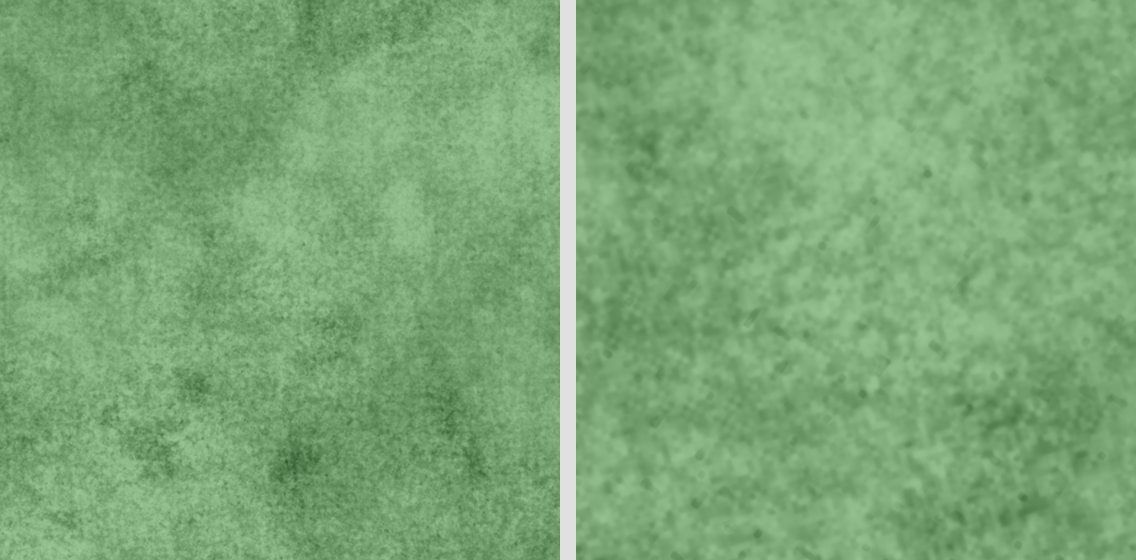
Left, the full canvas; right, a detail of the centre.
This texture is drawn by a Shadertoy shader. Its source:

```glsl
// Weathered green plaster: cloudy tone variation, clustered dark stains,
// fine grain, tiny pits and a faint woven streaking.
// All layers are value noise summed into one tone that shifts a base green.

const vec3 BASE_GREEN = vec3(0.478, 0.648, 0.458);
const vec3 TONE_TINT = vec3(1.0, 0.98, 0.97);
const mat2 OCTAVE_TURN = mat2(0.8, 0.6, -0.6, 0.8);

// Integer hash of a lattice cell, from -1 to 1
float hashCell(vec2 cell, uint seed) {
    uvec2 q = uvec2(ivec2(cell)) * uvec2(1597u, 3812u + 3u);
    uint n = (q.x ^ (q.y * 7919u)) + seed * 10007u;
    n = (n ^ (n >> 15u)) * 73939u;
    n = (n ^ (n >> 13u)) * 51787u;
    n = (n ^ (n >> 16u)) * 9973u;
    n ^= n >> 14u;
    return float(n & 65535u) / 32767.5 - 1.0;
}

// Smooth value noise, from -1 to 1
float valueNoise(vec2 p, uint seed) {
    vec2 cell = floor(p);
    vec2 f = p - cell;
    vec2 blend = f * f * f * (f * (f * 6.0 - 15.0) + 10.0);
    float low = mix(hashCell(cell, seed), hashCell(cell + vec2(1, 0), seed), blend.x);
    float high = mix(hashCell(cell + vec2(0, 1), seed), hashCell(cell + vec2(1, 1), seed), blend.x);
    return mix(low, high, blend.y);
}

// Fractal sum with turned octaves, normalised to -1..1
float fractalNoise(vec2 p, int octaves, float gain, uint seed) {
    float sum = 0.0, total = 0.0, weight = 1.0;
    for (int i = 0; i < octaves; i++) {
        p = OCTAVE_TURN * p;
        sum += weight * valueNoise(p, seed + uint(i));
        total += weight;
        weight *= gain;
        p = p * 2.07 + 17.3;
    }
    return sum / total;
}

// Thin threads running along both axes, fading in and out
float weave(vec2 p, float along, float across) {
    float rows = valueNoise(p * vec2(along, across), 61u);
    float columns = valueNoise(p * vec2(across, along), 67u);
    return 0.5 * (rows + columns);
}

// Soft dark blotches where the noise rises above a threshold
float stains(vec2 p, float scale, float threshold, uint seed) {
    float n = fractalNoise(p * scale, 4, 0.55, seed);
    return smoothstep(threshold, threshold + 0.38, n);
}

// Small isolated pits
float pits(vec2 p, float scale, uint seed) {
    return smoothstep(0.62, 0.95, valueNoise(OCTAVE_TURN * p * scale, seed));
}

void mainImage(out vec4 fragColor, in vec2 fragCoord) {
    vec2 p = fragCoord / iResolution.y;

    // Where the surface is rough rather than calm
    float roughness = smoothstep(-0.45, 0.45, fractalNoise(p * 2.6 + 4.0, 3, 0.5, 11u));

    // Broad clouds and mottling
    float clouds = fractalNoise(p * 3.3 + 8.0, 4, 0.5, 21u);
    float mottle = fractalNoise(p * 13.0, 4, 0.65, 31u);

    // Dark marks gather in the rough areas
    float blotches = stains(p, 9.0, 0.22, 41u) * mix(0.35, 1.0, roughness);
    float pitting = pits(p, 125.0, 47u) * mix(0.35, 1.0, max(roughness, blotches));

    // Fine grain
    float grain = fractalNoise(p * 125.0, 2, 0.8, 51u);
    float grainStrength = mix(0.065, 0.105, roughness) + 0.03 * blotches;

    float tone = 0.115 * clouds + 0.085 * mottle + grainStrength * grain;
    tone += 0.028 * weave(p, 14.0, 150.0);
    tone -= 0.085 * blotches + 0.07 * pitting;

    // Highlights level off, shadows stay deep
    tone = min(tone, mix(tone, 0.07, 0.35));

    fragColor = vec4(BASE_GREEN + tone * TONE_TINT, 1.0);
}
```
